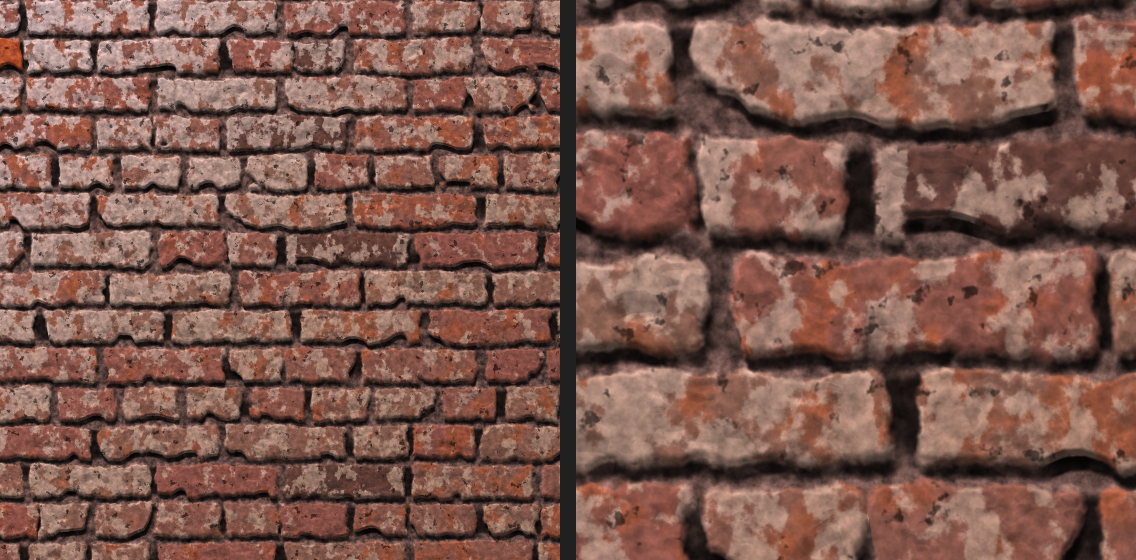
Left, the full canvas; right, a detail of the centre.
A three.js fragment shader for this texture:

```glsl
// Weathered brick wall: about 14.5 courses of long bricks, with two courses of short headers.
// Rounded-box distances with noisy, chipped edges give a relief, lit from above;
// hashes and gradient noise vary the clay, the pale flaking coat and the mortar.
varying vec2 vUv;

float hash(vec2 p) {
  vec3 q = fract(p.xyx * vec3(0.1031, 0.1030, 0.0973));
  q += dot(q, q.yzx + 33.33);
  return fract((q.x + q.y) * q.z);
}

float cornerSlope(vec2 cell, vec2 offset) {
  float angle = 6.28318 * hash(cell);
  return dot(vec2(cos(angle), sin(angle)), offset);
}

float noise(vec2 p) {
  vec2 i = floor(p), f = fract(p), e = vec2(1.0, 0.0);
  vec2 w = f * f * f * (f * (f * 6.0 - 15.0) + 10.0);
  return mix(mix(cornerSlope(i, f), cornerSlope(i + e, f - e), w.x),
             mix(cornerSlope(i + e.yx, f - e.yx), cornerSlope(i + 1.0, f - 1.0), w.x), w.y);
}

float fbm(vec2 p) {
  float sum = 0.0, gain = 0.6;
  for (int i = 0; i < 4; i++) {
    sum += gain * noise(p);
    p = mat2(1.6, 1.2, -1.2, 1.6) * p + 5.3;
    gain *= 0.55;
  }
  return sum;
}

// Signed distance to the nearest brick; one unit is one course, y runs down.
float brickDistance(vec2 p, out vec2 id, out vec2 local) {
  vec2 q = p + 0.11 * vec2(noise(p * 0.6), noise(p * 0.6 + 17.0));
  float row = floor(q.y);
  bool header = mod(row, 6.0) == 4.0;
  float pitch = header ? 1.65 : 3.31;
  float bump = 0.13 * exp(-0.7 * (row - 7.7) * (row - 7.7));
  float shift = header ? 0.86 : 0.2 + 0.54 * mod(row, 2.0) + bump;
  float u = q.x / pitch - shift;
  id = vec2(floor(u), row);
  local = (vec2(fract(u), fract(q.y)) - 0.5) * vec2(pitch, 1.0);

  float size = hash(id + 41.0);
  vec2 halfSize = vec2(pitch * 0.5 - 0.07 - 0.06 * size, 0.44 - 0.035 * hash(id + 73.0));
  vec2 corner = abs(local) - halfSize + 0.1;
  float d = length(max(corner, 0.0)) + min(max(corner.x, corner.y), 0.0) - 0.1;

  // Some long bricks are two short ones with a hairline joint.
  if (!header && (row == 13.0 || hash(id + 9.0) < 0.16)) {
    float split = local.x - 0.5 * (size - 0.5) + 0.08 * noise(p * 3.0);
    d = max(d, 0.035 - abs(split));
    id.x += 0.5 * step(0.0, split);
  }

  // Ragged outline, with larger chips along the lower edge.
  d += 0.15 * fbm(p * 2.3);
  d += 0.28 * smoothstep(0.1, 0.5, noise(p * 1.4 + id * 7.0)) * smoothstep(-0.1, 0.4, local.y);
  return d;
}

float relief(vec2 p) {
  vec2 id, local;
  float face = smoothstep(0.04, -0.07, brickDistance(p, id, local));
  float ledge = smoothstep(0.08, 0.14, fbm(p * vec2(1.1, 1.7) + id * 3.1));
  float clay = 0.82 + 0.22 * fbm(p * 3.5 + id) - 0.13 * ledge;
  float mortar = 0.2 + 0.22 * fbm(p * 6.0);
  return mix(mortar, clay, face);
}

void main() {
  vec2 p = vec2(vUv.x, 1.0 - vUv.y) * 14.49 + vec2(0.0, 0.04);
  vec2 id, local;
  float d = brickDistance(p, id, local);
  float face = smoothstep(0.035, -0.035, d);
  float tone = hash(id + 3.0), rare = hash(id + 27.0);
  float grain = fbm(p * 7.0);
  float blotch = fbm(p * 1.3 + id * 5.7);

  // Fired clay: red to brown, with occasional orange and burnt bricks.
  vec3 clay = mix(vec3(0.56, 0.32, 0.28), vec3(0.54, 0.38, 0.32), tone);
  float orange = smoothstep(0.0, 0.3, blotch + 0.35 * rare - 0.18);
  clay = mix(clay, vec3(0.64, 0.32, 0.2), 0.65 * orange);
  clay = mix(clay, vec3(0.34, 0.23, 0.21), 0.8 * step(0.94, rare));

  // Pale coat flaking off, heaviest and coolest at the upper left.
  float upperLeft = clamp(0.75 * vUv.y + 0.55 * (1.0 - vUv.x) - 0.25, 0.0, 1.0);
  vec3 pale = mix(vec3(0.69, 0.55, 0.48), vec3(0.76, 0.69, 0.7), upperLeft * upperLeft);
  float coat = fbm(p * vec2(2.1, 1.6) + id * 11.3) + 0.28 * (tone - 0.5) + 0.35 * upperLeft - 0.13;
  float flakes = smoothstep(-0.04, 0.13, coat + 0.25 * grain);
  if (id == vec2(-1.0, 1.0)) {
    clay = vec3(0.66, 0.27, 0.13);
    flakes *= 0.1;
  }
  clay = mix(clay, pale, 0.8 * flakes);
  clay *= 1.0 + 0.4 * grain;
  clay *= 1.0 - 0.55 * smoothstep(0.22, 0.4, fbm(p * 3.7 + 31.0));

  // Gritty mortar, deep and dark in the upright joints.
  vec3 mortar = vec3(0.38, 0.28, 0.26) * (1.0 + 1.1 * grain);
  float upright = smoothstep(0.42, 0.3, abs(local.y));
  mortar *= 1.0 - 0.7 * upright * smoothstep(-0.25, 0.15, noise(p * 0.9 + 8.0));

  // Light from above: bright upper rims, shaded lower rims and cast shadows.
  float h = relief(p);
  float slope = relief(p + vec2(0.02, 0.06)) - h;
  float shadow = clamp(relief(p - vec2(0.03, 0.13)) - h, 0.0, 1.0);
  vec3 color = mix(mortar, clay, face);
  color *= (1.0 + 0.95 * clamp(slope, -0.6, 0.25)) * (1.0 - min(1.25 * shadow, 0.85));
  color *= 0.94 + 0.14 * upperLeft;
  gl_FragColor = vec4(color, 1.0);
}
```
